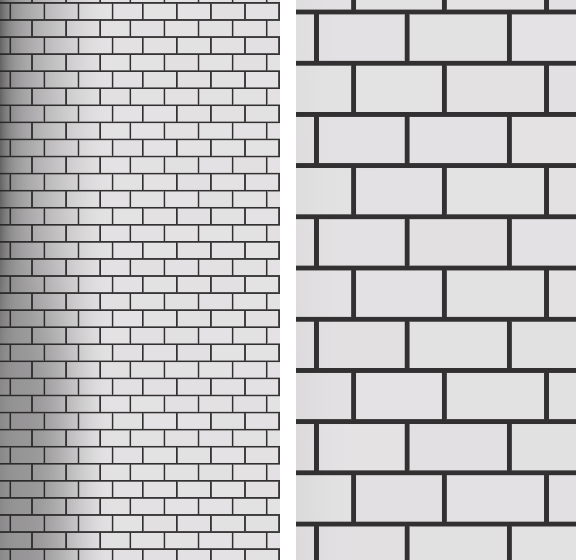
Left, the full canvas; right, a detail of the centre.
Give the GLSL for this texture, as a WebGL 1 fragment shader.

```glsl
precision mediump float;
// A wall of pale bricks in staggered courses with thin dark joints.
// Joints are distances to a repeating grid with one narrow column of bricks;
// a soft shadow falls from the left edge and widens towards the bottom.

uniform vec2 u_resolution;

// Layout, in units of the canvas width (the canvas is two units tall)
const float COURSE_HEIGHT = 0.06096;
const float COURSE_START = 0.0389;
const float BRICK_LENGTH = 0.1217;
const float BRICK_START = 0.1143;
const float STAGGER = 0.0443;
const float SEAM_X = 0.405;      // inside the narrow brick column
const float SEAM_CUT = 0.0138;   // length missing from that column
const float JOINT_HALF_WIDTH = 0.0029;

// Colours
const vec3 BRICK_COLOR = vec3(0.890, 0.888, 0.890);
const vec3 PINK_TINT = vec3(0.002, -0.008, 0.000);
const vec3 JOINT_COLOR = vec3(0.195, 0.188, 0.190);
const float BRICK_VARIATION = 0.008;

// Shadow
const float SHADOW_REACH = 0.40;
const float EDGE_FALLOFF = 0.04;
const float JOINT_SHADING = 0.3;

float hash(vec2 p) {
  return fract(sin(dot(p, vec2(12.9898, 78.233))) * 43758.5453);
}

// Distance from a coordinate, counted in cells, to the nearest cell border
float borderDistance(float cell) {
  return 0.5 - abs(fract(cell) - 0.5);
}

// Light left over: a broad shadow plus a narrow dark band at the left edge
float wallShade(vec2 p) {
  float low = 1.0 - smoothstep(0.54, 1.32, p.y);
  float broad = 1.0 - smoothstep(0.1 * low, SHADOW_REACH, p.x);
  float edge = exp(-p.x / EDGE_FALLOFF);
  return 1.0 - mix(0.27, 0.325, low) * broad - mix(0.30, 0.07, low) * edge;
}

void main() {
  vec2 p = gl_FragCoord.xy / u_resolution * vec2(1.0, 2.0);
  float pixel = 1.0 / u_resolution.x;

  // Course and brick coordinates
  float course = (p.y - COURSE_START) / COURSE_HEIGHT;
  float row = floor(course);
  float x = p.x - STAGGER * mod(row, 2.0);
  x += SEAM_CUT * step(SEAM_X, x);
  float brick = (x - BRICK_START) / BRICK_LENGTH;

  // Joints
  float jointDistance = min(borderDistance(course) * COURSE_HEIGHT,
                            borderDistance(brick) * BRICK_LENGTH);
  float joint = 1.0 - smoothstep(-0.5 * pixel, 0.5 * pixel,
                                 jointDistance - JOINT_HALF_WIDTH);

  // Slight tone and tint of each brick
  vec2 id = vec2(floor(brick), row);
  vec3 brickColor = BRICK_COLOR + BRICK_VARIATION * (hash(id) - 0.5)
                  + PINK_TINT * hash(id + 17.3);

  // Shading, weaker in the joints
  float shade = wallShade(p);
  vec3 jointColor = JOINT_COLOR * mix(1.0, shade, JOINT_SHADING);
  gl_FragColor = vec4(mix(brickColor * shade, jointColor, joint), 1.0);
}
```
